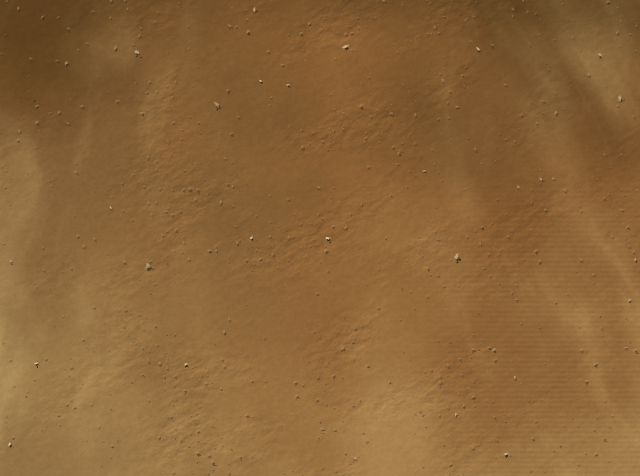
Write a Shadertoy shader that draws this texture.

```glsl
// Dusty desert ground seen from above: warm clay shading from dark to pale,
// with soft haze wisps, clumped crumbs, sparse shadowed pebbles and faint
// scan lines. Built from gradient noise and jittered grids of small stones.

const vec3 DARK  = vec3(0.40, 0.28, 0.14);
const vec3 CLAY  = vec3(0.55, 0.38, 0.205);
const vec3 PALE  = vec3(0.67, 0.52, 0.315);
const vec3 DUST  = vec3(0.56, 0.44, 0.27);
const vec3 STONE = vec3(0.86, 0.78, 0.62);
const vec3 SHADE = vec3(0.14, 0.09, 0.05);

const vec2  LIGHT_DIR     = vec2(-0.45, 0.89);
const float BROAD_GAIN    = 0.60;
const float HAZE_GAIN     = 0.15;
const float RELIEF_GAIN   = 0.12;
const float GRAIN_GAIN    = 0.035;
const float SCAN_LINES    = 95.0;
const float SCAN_GAIN     = 0.010;
const float CRUMB_CELL    = 0.017;
const float CRUMB_RADIUS  = 0.0034;
const float PEBBLE_CELL   = 0.085;
const float PEBBLE_RADIUS = 0.0054;

vec2 hash2(vec2 p) {
    vec3 q = fract(vec3(p.xyx) * vec3(0.1031, 0.1030, 0.0973));
    q += dot(q, q.yzx + 33.33);
    return fract((q.xx + q.yz) * q.zy);
}

// Gradient noise, roughly -0.7 to 0.7
float corner(vec2 cell, vec2 offset) {
    float angle = 6.2832 * hash2(cell).x;
    return dot(vec2(cos(angle), sin(angle)), offset);
}

float noise(vec2 p) {
    vec2 i = floor(p), f = p - i;
    vec2 u = f * f * f * (f * (f * 6.0 - 15.0) + 10.0);
    vec2 e = vec2(1.0, 0.0);
    float low  = mix(corner(i, f), corner(i + e.xy, f - e.xy), u.x);
    float high = mix(corner(i + e.yx, f - e.yx), corner(i + e.xx, f - e.xx), u.x);
    return mix(low, high, u.y);
}

float fbm(vec2 p) {
    float sum = 0.0, gain = 0.6;
    for (int i = 0; i < 4; i++) {
        sum += gain * noise(p);
        p = mat2(1.6, 1.2, -1.2, 1.6) * p + 17.3;
        gain *= 0.5;
    }
    return sum;
}

vec2 rotate(vec2 p, float a) {
    return mat2(cos(a), -sin(a), sin(a), cos(a)) * p;
}

// Lumpy ground, stretched along the rising diagonal
float relief(vec2 p) {
    return fbm(rotate(p, 0.5) * vec2(28.0, 46.0));
}

// Scattered stones: x = lit cover, y = shadow cover
vec2 stones(vec2 p, float cell, float radius, float chance, float seed) {
    float soft = max(1.0 / iResolution.y, 0.25 * radius);
    vec2 id = floor(p / cell), cover = vec2(0.0);
    for (int y = -1; y <= 1; y++)
    for (int x = -1; x <= 1; x++) {
        vec2 c = id + vec2(x, y);
        vec2 place = hash2(c + seed), kind = hash2(c + seed + 71.7);
        float size = radius * mix(0.45, 1.15, kind.y * kind.y);
        vec2 d = p - (c + 0.1 + 0.8 * place) * cell;
        float lump = 1.0 + 0.8 * noise(d / size * 0.9 + place * 50.0);
        vec2 shape = rotate(d, 6.28 * place.x) * vec2(0.75, 1.3) * lump;
        float lit  = 1.0 - smoothstep(-soft, soft, length(shape) - size * 0.8);
        float dark = 1.0 - smoothstep(-soft, soft, length(d * lump + LIGHT_DIR * size) - size * 0.85);
        float present = step(kind.x, chance);
        cover = max(cover, present * vec2(lit, dark) * mix(0.45, 1.0, place.y));
    }
    return cover;
}

void mainImage(out vec4 fragColor, in vec2 fragCoord) {
    vec2 uv = fragCoord / iResolution.xy;
    vec2 p = fragCoord / iResolution.y;
    float side = abs(uv.x - 0.5) * 2.0;

    // Broad shading: pale foot, dark top and corners
    float broad = fbm(p * 2.6 + 4.0);
    float tone = 0.90 - 0.66 * uv.y + BROAD_GAIN * broad;
    tone -= 0.26 * smoothstep(0.4, 1.0, side) * smoothstep(0.45, 1.0, uv.y);
    tone -= 0.15 * smoothstep(0.88, 1.0, uv.y);
    vec3 color = mix(DARK, CLAY, clamp(2.0 * tone, 0.0, 1.0));
    color = mix(color, PALE, smoothstep(0.45, 1.1, tone));

    // Grey dust at the left, then wide haze and thin slanted wisps at the sides
    float dust = smoothstep(0.55, 0.05, uv.x + 0.5 * broad);
    color = mix(color, DUST, 0.5 * dust * smoothstep(0.1, 0.5, tone));
    vec2 drift = p + 0.07 * vec2(noise(p * 4.0), noise(p * 4.0 + 9.0));
    float slant = mix(-0.15, 0.45, smoothstep(0.4, 0.8, uv.x));
    vec2 flow = rotate(drift, slant);
    float haze = smoothstep(-0.05, 0.5, fbm(flow * vec2(5.0, 2.0) + 12.0));
    float wisp = smoothstep(0.05, 0.6, fbm(flow * vec2(11.0, 3.0) + 2.0));
    float edge = smoothstep(0.2, 0.7, side);
    color += HAZE_GAIN * edge * (0.9 * haze + 0.6 * wisp) * vec3(0.85, 0.9, 0.72);
    color -= 0.03 * edge * vec3(1.0, 0.8, 0.5);

    // Lit relief, strongest in clumps along the middle
    float clump = smoothstep(-0.2, 0.35, fbm(rotate(p, 0.6) * vec2(4.0, 8.0) + 31.0));
    float field = clump * mix(1.0, 0.35, smoothstep(0.35, 0.95, side));
    float slope = relief(p) - relief(p + LIGHT_DIR * 0.0035);
    color *= 1.0 - RELIEF_GAIN * -slope * (0.6 + 3.0 * field);
    color *= 1.0 + GRAIN_GAIN * (noise(p * 170.0) + noise(p * 75.0));

    // Crumbs and pebbles, shadows first
    vec2 crumbs = stones(p, CRUMB_CELL, CRUMB_RADIUS, 0.06 + 0.36 * field, 3.0);
    color = mix(color, SHADE, 0.5 * crumbs.y);
    color = mix(color, mix(PALE, STONE, 0.25), 0.6 * crumbs.x);
    vec2 pebbles = stones(p, PEBBLE_CELL, PEBBLE_RADIUS, 0.17, 57.0);
    color = mix(color, SHADE, pebbles.y);
    color = mix(color, STONE, pebbles.x);

    // Faint scan lines toward the lower right
    float scan = smoothstep(0.55, 0.85, uv.x) * smoothstep(0.75, 0.4, uv.y);
    color += SCAN_GAIN * scan * sin(6.2832 * SCAN_LINES * p.y);

    fragColor = vec4(clamp(color, 0.0, 1.0), 1.0);
}
```
